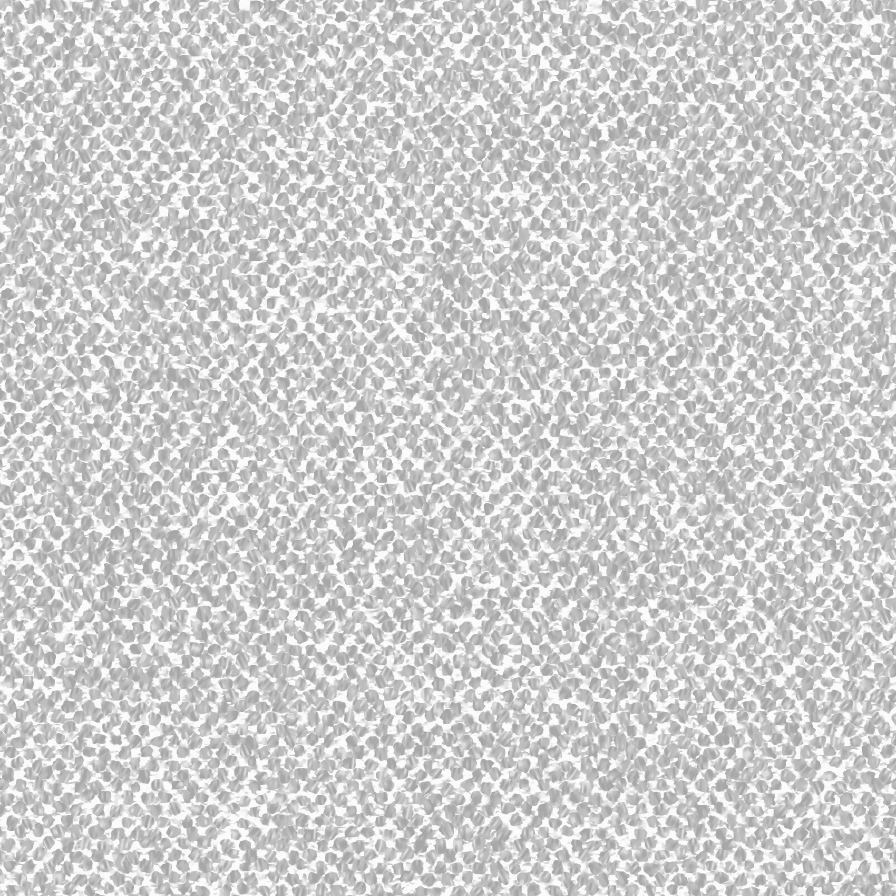
A Shadertoy shader for this texture:

```glsl
// Coarse grey and white woven cloth: rounded yarn knots in staggered rows.
// Each knot is a jittered superellipse with a frayed edge and slanted strands;
// the pale ground between knots carries loose fibres. All noise wraps.

const vec2  REPEATS     = vec2(46.0, 78.0);   // knots across, rows down (even)
const vec2  KNOT_HALF   = vec2(0.55, 0.56);   // half size, in row heights
const float ROUNDNESS   = 2.5;                // superellipse exponent
const float JITTER      = 0.22;               // knot displacement
const float SIZE_SPREAD = 0.34;               // size change between knots
const float FRAY        = 0.55;               // raggedness of knot edges
const float LEAN        = 0.75;               // largest strand slant, radians
const vec2  STRAND_FREQ = vec2(4.6, 1.5);     // strands per row height
const vec2  FRAY_CELLS  = vec2(230.0, 270.0);
const vec2  FIBRE_CELLS = vec2(200.0, 340.0);
const vec2  PATCH_CELLS = vec2(9.0, 13.0);
const vec2  SLUB_CELLS  = vec2(12.0, 78.0);
const vec3  YARN_DARK   = vec3(0.655);
const vec3  YARN_MID    = vec3(0.745);
const vec3  YARN_LIGHT  = vec3(0.90);
const vec3  GROUND      = vec3(0.985);
const vec3  FIBRE       = vec3(0.74);

float hash1(vec2 p) {
    vec3 q = fract(p.xyx * 0.1031);
    q += dot(q, q.yzx + 33.33);
    return fract((q.x + q.y) * q.z);
}

vec2 hash2(vec2 p) {
    return vec2(hash1(p + 17.3), hash1(p + 71.9));
}

// Value noise repeating after the given whole number of cells
float wrapNoise(vec2 p, vec2 period) {
    vec2 cell = floor(p);
    vec2 f = fract(p);
    f = f * f * (3.0 - 2.0 * f);
    vec2 a = mod(cell, period);
    vec2 b = mod(cell + 1.0, period);
    return mix(mix(hash1(a), hash1(vec2(b.x, a.y)), f.x),
               mix(hash1(vec2(a.x, b.y)), hash1(b), f.x), f.y);
}

// Superellipse field: negative inside the knot
float knotField(vec2 d, vec2 halfSize) {
    vec2 q = pow(abs(d) / halfSize + 1e-4, vec2(ROUNDNESS));
    return pow(q.x + q.y, 1.0 / ROUNDNESS) - 1.0;
}

// Nearest knot: field in x, offset from its centre in yz, random seed in w
vec4 nearestKnot(vec2 p) {
    vec4 best = vec4(9.0, 0.0, 0.0, 0.0);
    for (int j = -1; j <= 1; j++) {
        float row = floor(p.y) + float(j);
        float stagger = 0.5 * mod(row, 2.0);
        for (int i = -1; i <= 1; i++) {
            float col = floor(p.x - stagger) + float(i);
            vec2 id = mod(vec2(col, row), REPEATS);
            vec2 d = p - vec2(col + 0.5 + stagger, row + 0.5);
            d.x *= REPEATS.y / REPEATS.x;
            d -= JITTER * (hash2(id) - 0.5) * 2.0;
            float seed = hash1(id + 131.0);
            vec2 size = KNOT_HALF * (1.0 + SIZE_SPREAD * (hash2(id + 211.0) - 0.5));
            size.x *= 1.0 + 0.5 * (seed - 0.5) * d.y;   // taper
            float field = knotField(d, size);
            if (field < best.x) best = vec4(field, d, seed);
        }
    }
    return best;
}

void mainImage(out vec4 fragColor, in vec2 fragCoord) {
    vec2 uv = fragCoord / iResolution.xy;
    float soft = max(0.13, 1.2 * REPEATS.y / iResolution.y);

    // Wear: broad patches and uneven threads
    float wear = wrapNoise(uv * PATCH_CELLS, PATCH_CELLS) - 0.5;
    float slub = wrapNoise(uv * SLUB_CELLS, SLUB_CELLS) - 0.5;

    // Knots with frayed edges
    vec4 knot = nearestKnot(uv * REPEATS);
    float fray = wrapNoise(uv * FRAY_CELLS, FRAY_CELLS) - 0.5;
    float field = knot.x + FRAY * fray + 0.12 * wear + 0.16 * slub;
    float cover = 1.0 - smoothstep(-soft, soft, field);

    // Strands slanted differently on each knot
    float angle = LEAN * (1.6 * knot.w - 1.0);
    float c = cos(angle), s = sin(angle);
    vec2 along = mat2(c, -s, s, c) * knot.yz;
    float strand = wrapNoise(along * STRAND_FREQ + 300.0 * knot.w + 20.0, vec2(512.0));
    vec3 yarn = mix(YARN_DARK, YARN_MID, smoothstep(0.15, 0.65, strand));
    yarn = mix(yarn, YARN_LIGHT, 0.8 * smoothstep(0.66, 0.95, strand));

    // Loose fibres over the pale ground, denser near the knots
    vec2 bend = vec2(0.0, 0.004 * fray);
    float loose = wrapNoise((uv + bend) * FIBRE_CELLS, FIBRE_CELLS);
    float near = 1.0 - smoothstep(0.1, 0.75, field);
    float hair = smoothstep(0.42, 0.85, loose) * mix(0.35, 1.0, near);
    vec3 ground = mix(GROUND, FIBRE, hair);

    fragColor = vec4(mix(ground, yarn, cover), 1.0);
}
```
